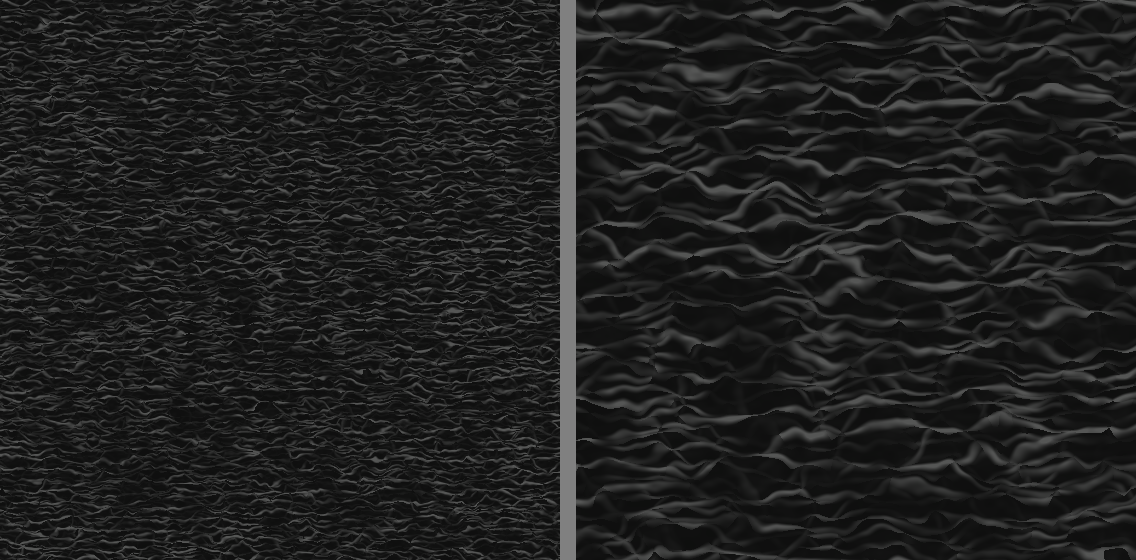
Left, the full canvas; right, a detail of the centre.
Reproduce this texture procedurally as a WebGL 1 fragment shader.

```glsl
precision highp float;
// Black grained leather: flattened Voronoi cells in two sizes, bent by noise.
// Only the edge facing the light is lit, so the creases become thin, broken,
// mostly horizontal grey crests over a nearly black ground.

uniform vec2 u_resolution;

const vec3 GROUND = vec3(0.056, 0.057, 0.056);
const vec3 CREST = vec3(0.335, 0.338, 0.335);

float hash(vec2 p) {
  return fract(sin(dot(p, vec2(127.1, 311.7))) * 43758.5453);
}

vec2 hash2(vec2 p) {
  return vec2(hash(p), hash(p + vec2(37.3, 17.9)));
}

float noise(vec2 p) {
  vec2 cell = floor(p);
  vec2 f = fract(p);
  f = f * f * (3.0 - 2.0 * f);
  float low = mix(hash(cell), hash(cell + vec2(1.0, 0.0)), f.x);
  float high = mix(hash(cell + vec2(0.0, 1.0)), hash(cell + 1.0), f.x);
  return mix(low, high, f.y);
}

// Wavers the crests: a broad bend plus fine jagged steps.
vec2 bend(vec2 p) {
  vec2 broad = vec2(noise(p * 26.0), noise(p * 31.0 + 50.0)) - 0.5;
  vec2 fine = vec2(noise(p * 88.0 + 9.0), noise(p * 97.0 + 71.0)) - 0.5;
  return p + broad * vec2(0.016, 0.011) + fine * vec2(0.008, 0.006);
}

// Light on the cell edges; width and soft are in canvas units.
float crests(vec2 p, vec2 frequency, float width, float soft) {
  vec2 q = p * frequency;
  vec2 cell = floor(q);
  vec2 nearest = vec2(0.0);
  vec2 second = vec2(0.0);
  float d1 = 100.0;
  float d2 = 100.0;
  for (int j = -1; j <= 1; j++) {
    for (int i = -1; i <= 1; i++) {
      vec2 id = cell + vec2(float(i), float(j));
      vec2 toSeed = id + 0.06 + 0.88 * hash2(id) - q;
      float d = dot(toSeed, toSeed);
      if (d < d1) {
        d2 = d1;
        second = nearest;
        d1 = d;
        nearest = toSeed;
      } else if (d < d2) {
        d2 = d;
        second = toSeed;
      }
    }
  }
  // Distance to the shared edge, converted back to canvas units.
  vec2 normal = normalize(second - nearest + 1e-5);
  vec2 slope = normal * frequency;
  float edge = dot(0.5 * (nearest + second), normal) / length(slope);
  float facing = abs(slope.y) / length(slope);
  float side = edge * (slope.y > 0.0 ? 1.0 : -1.0);
  float peak = 0.12 * width;
  float profile = smoothstep(-soft, peak, side)
                * (1.0 - smoothstep(peak, width, side));
  return profile * facing * facing;
}

void main() {
  vec2 p = gl_FragCoord.xy / u_resolution.y;
  float soft = max(0.0019, 1.0 / u_resolution.y);
  vec2 bent = bend(p);

  // Uneven strength breaks the crests into short pieces.
  float largeGate = smoothstep(0.12, 0.85, noise(p * vec2(42.0, 74.0) + 13.0));
  float smallGate = smoothstep(0.28, 0.92, noise(p * vec2(50.0, 85.0) + 83.0));
  float large = crests(bent, vec2(23.0, 56.0), 0.0056, soft);
  float small = crests(bent + 3.7, vec2(40.0, 98.0), 0.0042, soft);
  large *= 0.28 + 0.85 * largeGate;
  small *= 0.1 + 0.72 * smallGate;
  float light = max(large, small) + 0.2 * min(large, small);

  // Broad patches and fine grain vary the sheen.
  float patches = 0.8 + 0.4 * noise(p * 6.0 + 21.0);
  float grain = noise(p * vec2(150.0, 270.0));
  light *= patches * (0.72 + 0.5 * grain);
  light += 0.09 * grain * noise(p * vec2(65.0, 120.0) + 5.0);

  gl_FragColor = vec4(mix(GROUND, CREST, clamp(light, 0.0, 1.0)), 1.0);
}
```
